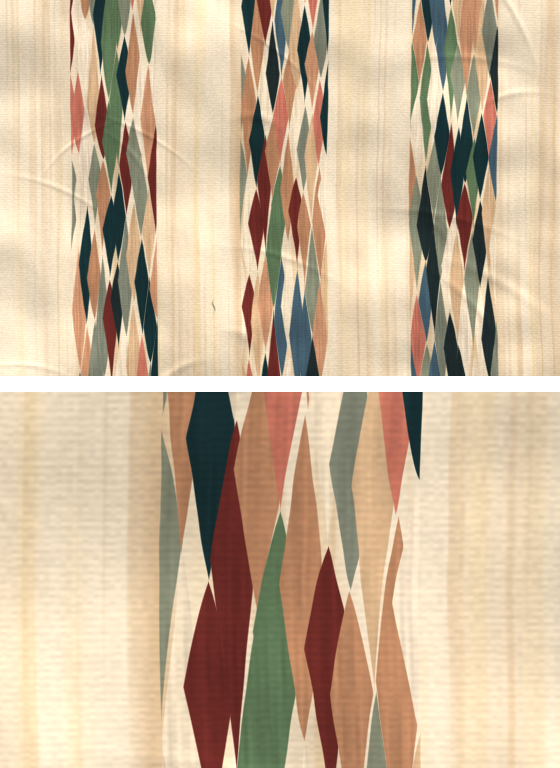
Top, the full canvas; bottom, a detail of the centre.
Give the GLSL for this pattern, as a Shadertoy shader.

```glsl
// Sunlit flat-woven cloth: three upright bands of interlocking spindles on streaked cream.
#define BAND_PITCH 0.4515
#define BAND_FIRST 0.304
#define BAND_HALF 0.115
#define COLUMNS 11
#define SPINDLE_LEN 0.265
#define CREASES 18
#define RIBS 150.0
#define CREAM vec3(0.965, 0.89, 0.775)
#define TAN vec3(0.86, 0.73, 0.57)

const vec3 DYES[13] = vec3[13](
    vec3(0.79, 0.46, 0.38), vec3(0.73, 0.52, 0.38), vec3(0.79, 0.57, 0.43),
    vec3(0.50, 0.51, 0.44), vec3(0.53, 0.54, 0.45), vec3(0.27, 0.36, 0.41),
    vec3(0.13, 0.17, 0.17), vec3(0.10, 0.19, 0.20), vec3(0.42, 0.17, 0.15),
    vec3(0.37, 0.46, 0.33), vec3(0.94, 0.86, 0.74), vec3(0.95, 0.87, 0.76),
    vec3(0.84, 0.69, 0.53));

float hash(vec2 p) {
    return fract(sin(dot(p, vec2(127.1, 311.7))) * 43758.5453);
}

float noise(vec2 p) {
    vec2 i = floor(p), f = fract(p);
    f = f * f * (3.0 - 2.0 * f);
    return mix(mix(hash(i), hash(i + vec2(1, 0)), f.x),
               mix(hash(i + vec2(0, 1)), hash(i + vec2(1, 1)), f.x), f.y);
}

// Undyed field with long vertical streaks of uneven yarn
vec3 ground(vec2 p, float bandDist) {
    float fine = noise(vec2(p.x * 130.0, p.y * 1.7));
    float wide = noise(vec2(p.x * 42.0 + 7.0, p.y * 0.6));
    float nearBand = exp(-max(bandDist, 0.0) * 22.0);
    float streak = 0.42 * smoothstep(0.5, 0.95, fine)
                 + (0.35 + 0.4 * nearBand) * smoothstep(0.5, 0.9, wide);
    vec3 col = mix(CREAM, TAN, streak);
    float yellow = smoothstep(0.6, 0.9, noise(vec2(p.x * 55.0 + 31.0, p.y * 0.8)));
    return mix(col, vec3(0.96, 0.85, 0.65), 0.4 * yellow);
}

// Columns of tapered spindles; neighbours are half a length apart so they interlock
vec3 spindles(vec3 col, float x, float y, float band, float px) {
    float pitch = 2.0 * BAND_HALF / float(COLUMNS);
    for (int i = 0; i <= COLUMNS; i++) {
        float column = float(i);
        vec2 seed = vec2(column + 17.0 * band, 3.0);
        float phase = 0.5 * column + 0.3 * sin(column * 0.9 + band * 2.4)
                    + 0.3 * (hash(seed) - 0.5) + 0.37 * band;
        float t = y / SPINDLE_LEN + phase + 0.12 * sin(y * 7.0 + 5.0 * hash(seed + 9.0));
        vec2 cell = vec2(column + 17.0 * band, floor(t) + 41.0);
        float f = pow(fract(t), mix(0.7, 1.4, hash(cell + 0.5)));
        float taper = pow(1.0 - abs(2.0 * f - 1.0), 0.85);
        float halfWidth = pitch * mix(0.92, 1.14, hash(cell + 5.3)) * taper;
        float center = -BAND_HALF + column * pitch + 0.004 * (hash(cell + 8.1) - 0.5);
        float cover = smoothstep(-px, px, halfWidth - abs(x - center) - 0.5 * px);
        vec3 dye = DYES[int(hash(cell + 2.7) * 12.99)];
        dye *= 0.92 + 0.16 * noise(vec2(x * 260.0, y * 14.0 + column));
        col = mix(col, dye, cover);
    }
    return col;
}

// Soft folds plus scattered slanted creases, lit from one side
float folds(vec2 p) {
    vec2 q = vec2(p.x + 0.35 * p.y, p.y - 0.25 * p.x);
    vec2 toLight = vec2(0.08, 0.12);
    float light = 0.20 * (noise(q * 5.0 + toLight * 5.0) - noise(q * 5.0))
                + 0.10 * (noise(q * 13.0 + toLight * 6.0) - noise(q * 13.0));
    for (int i = 0; i < CREASES; i++) {
        vec2 seed = vec2(float(i), 61.0);
        vec2 center = vec2(1.5 * hash(seed), hash(seed + 4.0));
        float angle = mix(-1.1, 0.7, hash(seed + 8.0));
        vec2 d = p - center, dir = vec2(cos(angle), sin(angle));
        float along = dot(d, dir) / mix(0.04, 0.15, hash(seed + 12.0));
        float across = dot(d, vec2(-dir.y, dir.x)) + 0.012 * along * along;
        across /= mix(0.006, 0.016, hash(seed + 16.0));
        light += 0.24 * across * exp(-across * across - along * along);
    }
    return light;
}

// A few small dark threads worn into the field
float stains(vec2 p) {
    float mark = 0.0;
    for (int i = 0; i < 4; i++) {
        vec2 seed = vec2(float(i), 83.0);
        vec2 d = p - vec2(1.49 * hash(seed), 0.35 * hash(seed + 3.0));
        d.x += 0.003 * sin(d.y * 160.0);
        mark += exp(-dot(d * vec2(420, 75), d * vec2(420, 75)));
    }
    return min(mark, 1.0) * 0.5;
}

void mainImage(out vec4 fragColor, in vec2 fragCoord) {
    float px = 1.0 / iResolution.y;
    vec2 p = fragCoord * px;

    // The cloth lies slightly unevenly
    vec2 cloth = p + 0.012 * (vec2(noise(p * 4.0), noise(p * 4.0 + 19.0)) - 0.5);
    cloth.x += 0.0016 * (noise(vec2(p.x * 9.0, p.y * 32.0)) - 0.5);

    float band = floor((cloth.x - BAND_FIRST) / BAND_PITCH + 0.5);
    float x = cloth.x - BAND_FIRST - band * BAND_PITCH;
    float bandDist = abs(x) - BAND_HALF;

    vec3 field = ground(cloth, bandDist);
    field = mix(field, vec3(0.15, 0.20, 0.22), stains(p) * step(0.0, bandDist));
    vec3 woven = spindles(field, x, cloth.y, band, px);
    vec3 col = mix(woven, field, smoothstep(-px, px, bandDist));

    // Weft ribs, yarn grain and fold lighting
    float rib = sin(6.28318 * RIBS * cloth.y + 2.0 * noise(cloth * 30.0));
    float grain = noise(cloth * vec2(210.0, 330.0)) - 0.5;
    col *= 1.0 + 0.018 * rib + 0.07 * grain + folds(p);
    fragColor = vec4(clamp(col, 0.0, 1.0), 1.0);
}
```
